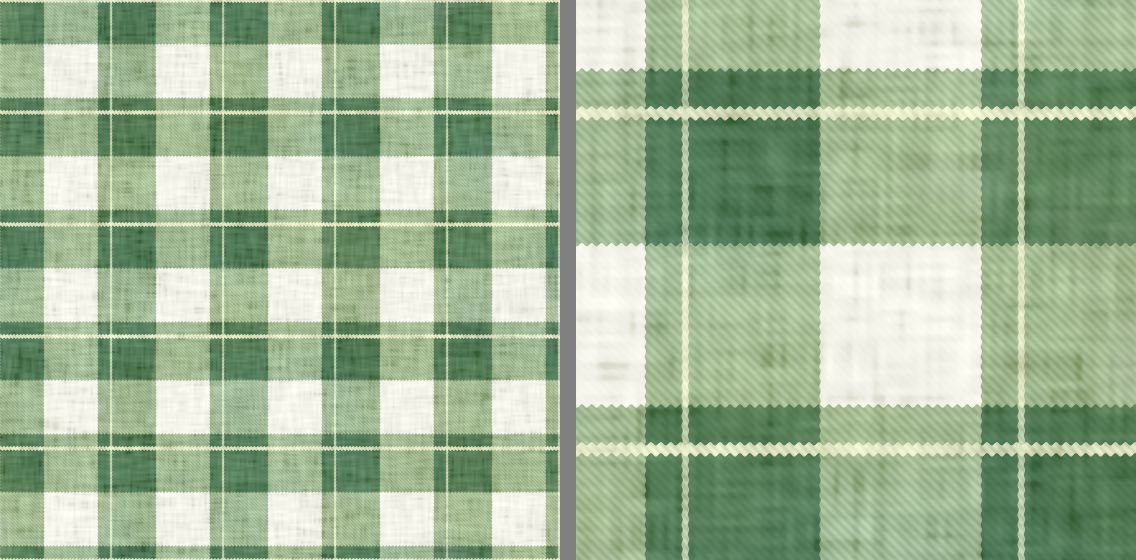
Left, the full canvas; right, a detail of the centre.
Write a WebGL 1 fragment shader that draws this pattern.

```glsl
precision highp float;
// Green and cream woven linen plaid with twill threads, thin pale stripes and light wear.

uniform vec2 u_resolution;

const float TAU = 6.2831853;
const float REPEATS = 5.0;
const float TWILL_COUNT = 170.0;

const vec3 CREAM = vec3(0.955, 0.952, 0.915);
const vec3 SAGE = vec3(0.635, 0.727, 0.580);
const vec3 FOREST = vec3(0.328, 0.488, 0.350);
const vec3 STRIPE = vec3(0.925, 0.935, 0.815);

float hash(vec2 p) {
  vec3 q = fract(vec3(p.xyx) * 0.1031);
  q += dot(q, q.yzx + 33.33);
  return fract((q.x + q.y) * q.z);
}

// Value noise that wraps after the given whole number of cells.
float wrapNoise(vec2 uv, vec2 cells, float seed) {
  vec2 p = uv * cells;
  vec2 i = floor(p);
  vec2 f = fract(p);
  f = f * f * (3.0 - 2.0 * f);
  vec2 lo = mod(i, cells) + seed;
  vec2 hi = mod(i + 1.0, cells) + seed;
  float bottom = mix(hash(lo), hash(vec2(hi.x, lo.y)), f.x);
  float top = mix(hash(vec2(lo.x, hi.y)), hash(hi), f.x);
  return mix(bottom, top, f.y);
}

// Layered cloudy noise, roughly 0 to 1.
float mottle(vec2 uv, float cells, float seed) {
  float sum = 0.0;
  float weight = 0.5;
  for (int k = 0; k < 4; k++) {
    sum += weight * wrapNoise(uv, vec2(cells), seed);
    cells *= 2.0;
    seed += 17.0;
    weight *= 0.5;
  }
  return sum / 0.9375;
}

// Soft-edged stripe in one repeat, wrapping at whole numbers.
float band(float p, float center, float halfWidth, float blur) {
  float d = abs(fract(p - center + 0.5) - 0.5) - halfWidth;
  return 1.0 - smoothstep(-blur, blur, d);
}

// Uneven yarn thickness: fine long fibres in both thread directions.
float linen(vec2 uv) {
  float weft = wrapNoise(uv, vec2(40.0, 256.0), 3.0)
             + 0.6 * wrapNoise(uv, vec2(18.0, 128.0), 41.0);
  float warp = wrapNoise(uv, vec2(256.0, 40.0), 71.0)
             + 0.6 * wrapNoise(uv, vec2(128.0, 18.0), 97.0);
  return weft + warp - 1.6;
}

void main() {
  vec2 uv = gl_FragCoord.xy / u_resolution;
  float blur = 0.7 * REPEATS / min(u_resolution.x, u_resolution.y);

  // Twill steps nudge the stripe edges into tiny teeth.
  float twill = sin(TAU * TWILL_COUNT * (uv.x + uv.y));
  vec2 teeth = 0.005 * vec2(0.4, 1.0) * sin(TAU * TWILL_COUNT * uv.yx);
  vec2 cell = vec2(uv.x, 1.0 - uv.y) * REPEATS + teeth;

  // Wide bands: one layer gives sage, two layers give forest green.
  float warpBand = band(cell.x, 0.133, 0.260, blur);
  float weftBand = band(cell.y, 0.135, 0.260, blur);
  float single = max(warpBand, weftBand);
  float both = warpBand * weftBand;
  vec3 color = mix(CREAM, SAGE, single);
  color = mix(color, FOREST, both);
  color += twill * mix(0.004, 0.038, single - 0.75 * both);

  // Thin pale stripes inside the wide bands.
  float warpLine = band(cell.x, 0.992, 0.0095, blur);
  float weftLine = band(cell.y, 0.004, 0.0165, blur);
  color = mix(color, STRIPE, warpLine * (0.85 - 0.15 * weftBand + 0.08 * twill));
  color = mix(color, STRIPE, weftLine * (0.88 + 0.08 * twill));

  // Fibres and darker slubs.
  float fibre = linen(uv);
  color += fibre * mix(0.045, 0.070, single);
  float slub = smoothstep(0.35, 1.1, -fibre);
  color -= slub * vec3(0.05, 0.045, 0.07);

  // Cloudy dye variation, from yellowish to bluish green.
  float dye = mottle(uv, 12.0, 131.0) - 0.5;
  float tint = mottle(uv, 7.0, 211.0) - 0.5;
  color += dye * mix(0.025, 0.080, single);
  color += tint * vec3(-0.03, 0.0, 0.07) * single;

  // Sparse faded smudges: green bleaches, cream turns slightly grey.
  float wear = smoothstep(0.68, 0.86, mottle(uv, 9.0, 307.0));
  color = mix(color, vec3(0.79, 0.82, 0.78), 0.22 * wear);

  gl_FragColor = vec4(clamp(color, 0.0, 1.0), 1.0);
}
```
